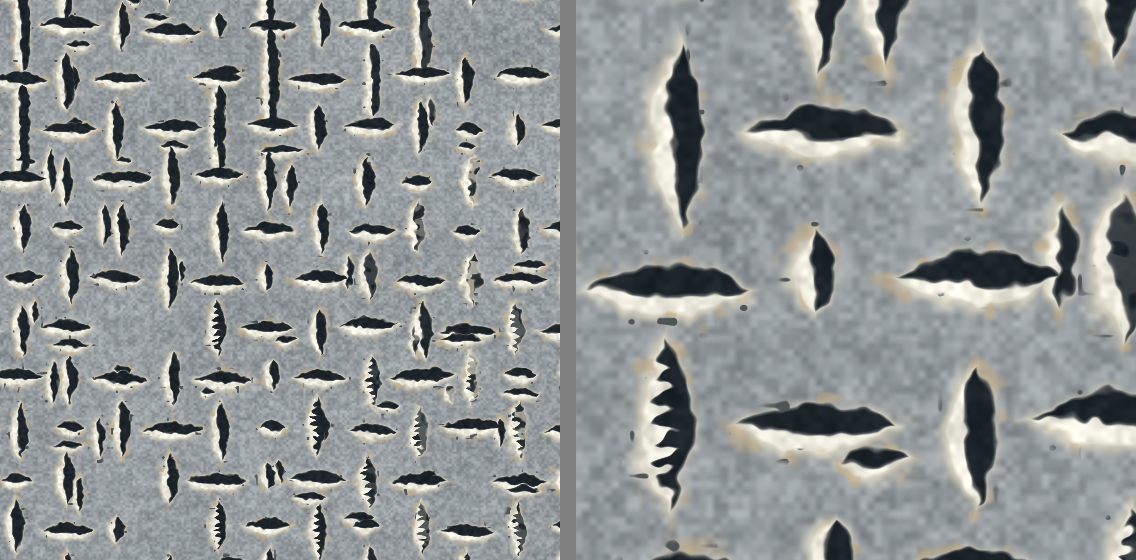
Left: the whole. Right: its middle third, enlarged.
Reproduce this texture procedurally as a Shadertoy shader.

```glsl
// Worn steel tread plate: raised lozenges, alternately level and upright, lit from the lower left.

#define CELLS 11.2        // lozenge pitches across the canvas
#define HALF_LENGTH 0.56  // lozenge size, in cells
#define HALF_WIDTH 0.165
#define JITTER 0.16       // random shift of each lozenge
#define ROUGHNESS 0.07    // raggedness of the outlines
#define HALO 0.075        // reach of the pale rim
#define MISSING 0.05      // share of lozenges worn away
#define CHIPS 0.30        // share of cells with an extra fragment
#define GRAIN 0.24        // strength of the plate speckle

const vec3 STEEL = vec3(0.59, 0.615, 0.63);
const vec3 CREAM = vec3(0.80, 0.785, 0.725);
const vec3 SHINE = vec3(0.93, 0.92, 0.87);
const vec3 SLATE = vec3(0.31, 0.33, 0.34);
const vec3 INK   = vec3(0.11, 0.14, 0.16);
const vec3 RUST  = vec3(0.76, 0.67, 0.52);

float hash(vec2 p) {
    return fract(sin(dot(p, vec2(127.1, 311.7))) * 43758.5453);
}

float noise(vec2 p) {
    vec2 i = floor(p), f = fract(p);
    f = f * f * (3.0 - 2.0 * f);
    return mix(mix(hash(i), hash(i + vec2(1, 0)), f.x),
               mix(hash(i + vec2(0, 1)), hash(i + vec2(1, 1)), f.x), f.y);
}

// q.x runs along the lozenge, q.y across it toward the shaded side.
// Returns halo, lit face and shaded face.
vec3 lozenge(vec2 q, float len, float wid, float power, float notch) {
    float u = q.x / len;
    float w = wid * (1.0 - pow(abs(u), power));
    float d = abs(q.y) - w;
    float body = smoothstep(0.02, -0.02, d);
    float ridge = q.y + w * (0.28 + 0.35 * u + notch * sin(u * 26.0));
    float shade = smoothstep(-0.025, 0.025, ridge);
    float halo = exp(-max(d, 0.0) / HALO) * mix(1.0, 0.5, smoothstep(-wid, wid, q.y));
    return vec3(halo, body * (1.0 - shade), shade * smoothstep(0.015, -0.035, d));
}

// Main lozenge (piece 0) or loose fragment (piece 1) of one cell.
vec3 stamp(vec2 p, vec2 id, float piece) {
    vec2 seed = id + 37.0 * piece;
    float pick = hash(seed + 3.1), size = hash(seed + 7.7), kind = hash(seed + 11.3);
    bool upright = mod(id.x + id.y, 2.0) < 0.5;
    vec2 shift = vec2(hash(seed + 1.3), hash(seed + 5.9)) - 0.5;
    vec2 q = p - id - 0.5;
    if (upright) q = q.yx;

    float len = HALF_LENGTH, wid = HALF_WIDTH, power = 2.0, notch = 0.0, fade = 0.0;
    if (piece > 0.5) {
        // fragments gather toward the left edge
        if (pick > CHIPS + 0.2 * smoothstep(4.0, 0.0, id.x)) return vec3(0);
        q -= shift * vec2(0.7, 0.9);
        len *= mix(0.25, 0.8, size);
        wid *= mix(0.45, 0.75, size);
    } else {
        if (pick < MISSING) return vec3(0);
        q -= shift * JITTER;
        float scale = mix(0.85, 1.1, size) * (kind < 0.13 ? 0.55 : 1.0);
        len *= scale;
        wid *= mix(0.75, 1.0, scale);
        if (upright && id.y > 7.5 && kind > 0.5) {
            // long straight streaks near the top
            len = mix(0.75, 1.05, size);
            wid *= 0.85;
            power = 8.0;
        } else if (upright && id.y < 5.0 && id.x > 3.5 && kind > 0.35) {
            notch = 0.4;
        }
    }
    // uprights wear pale toward the right
    if (upright) {
        fade = 0.8 * smoothstep(5.5, 9.0, id.x) * smoothstep(0.1, 0.6, kind);
        if (id.y > 7.5) fade *= 0.4;
        q.y += fade * 0.2 * (noise(p * 7.0) - 0.5);
    }
    vec3 relief = lozenge(q, len, wid, power, notch);
    float crumble = smoothstep(0.45, 0.7, noise(p * 9.0 + 4.0));
    relief.z *= 1.0 - fade * (1.0 - 0.8 * crumble);
    return relief;
}

void mainImage(out vec4 fragColor, in vec2 fragCoord) {
    vec2 uv = fragCoord / iResolution.y;
    vec2 p = uv * CELLS + vec2(0.11, -0.13);
    vec2 rough = vec2(noise(p * 5.0), noise(p * 5.0 + 31.0)) - 0.5;
    vec2 fine = vec2(noise(p * 13.0), noise(p * 13.0 + 57.0)) - 0.5;
    vec2 bent = p + ROUGHNESS * (rough + 0.7 * fine);

    // Gather the relief of the surrounding cells
    vec3 relief = vec3(0);
    for (int y = -1; y <= 1; y++)
        for (int x = -1; x <= 1; x++)
            for (int piece = 0; piece < 2; piece++)
                relief = max(relief, stamp(bent, floor(p) + vec2(x, y), float(piece)));

    // Speckled plate
    float grain = 0.6 * noise(uv * 230.0) + 0.4 * noise(uv * 95.0 + 9.0) - 0.5;
    vec3 color = STEEL + GRAIN * grain + 0.05 * (noise(uv * 9.0) - 0.5);

    // Pale rims, rusty flecks and dark pits around the lozenges
    float halo = relief.x;
    color = mix(color, CREAM + 0.12 * grain, smoothstep(0.12, 0.75, halo));
    color = mix(color, SHINE, 0.6 * smoothstep(0.65, 1.0, halo));
    float near = smoothstep(0.05, 0.3, halo);
    color = mix(color, RUST, 0.55 * near * smoothstep(0.66, 0.85, noise(uv * 100.0 + 21.0)));
    color = mix(color, SLATE, near * smoothstep(0.87, 0.93, noise(uv * 120.0 + 63.0)));

    // Lit and shaded faces
    color = mix(color, SHINE + 0.25 * grain, relief.y);
    color = mix(color, SLATE, smoothstep(0.0, 0.55, relief.z));
    color = mix(color, INK + 0.08 * grain, smoothstep(0.45, 1.0, relief.z));
    fragColor = vec4(clamp(color, 0.0, 1.0), 1.0);
}
```
